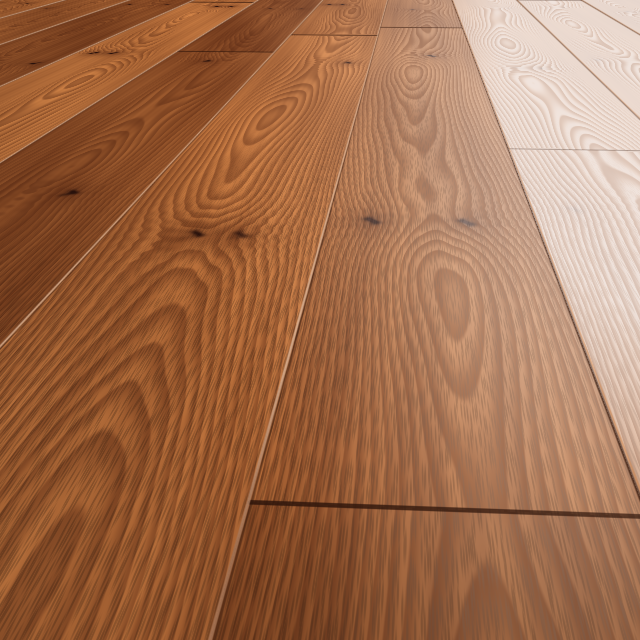
Reproduce this texture procedurally as a Shadertoy shader.

```glsl
const vec2 VANISH = vec2(0.648, 1.154);  // where all long seams meet
const float SEAM_SPREAD = 0.655;         // slope step between neighbouring seams
const float SEAM_SHIFT = 0.423;
const float DEPTH = 1.99;                // floor distance, in board widths
const float JOINT_SKEW = 0.05;
const float BOARD_LENGTH = 8.0;
const float SEAM_HALF = 0.0042;
const float JOINT_HALF = 0.008;
const float KNOT_SPACING = 4.0;
const vec2 PORE_DENSITY = vec2(125.0, 9.0);
const vec2 GLARE_CENTRE = vec2(1.03, 0.92);
// Joint position and tone of each row of boards, left to right
const float STAGGER[8] = float[8](6.0, 6.0, 4.5, 0.4, 1.5, 2.12, 5.2, 5.0);
const float TONE[8] = float[8](0.4, 0.12, 0.9, 0.2, 0.72, 0.48, 0.8, 0.7);

const vec3 DARK_WOOD = vec3(0.41, 0.20, 0.09);
const vec3 GOLD_WOOD = vec3(0.83, 0.52, 0.28);
const vec3 RING_WOOD = vec3(0.33, 0.15, 0.07);
const vec3 KNOT_WOOD = vec3(0.15, 0.06, 0.04);
const vec3 GAP_DARK = vec3(0.18, 0.08, 0.04);
const vec3 BEVEL_LIGHT = vec3(0.86, 0.70, 0.58);
const vec3 BEVEL_NEAR = vec3(0.64, 0.45, 0.33);
const vec3 GLARE = vec3(0.95, 0.91, 0.89);

float hash(vec2 p) {
    vec3 q = fract(vec3(p.xyx) * 0.1031);
    q += dot(q, q.yzx + 33.33);
    return fract((q.x + q.y) * q.z);
}

// Antialiased line of half width w at distance d
float line(float d, float w, float pixel) {
    float a = 0.8 * pixel;
    w = max(w, 0.4 * a);
    return 1.0 - smoothstep(w - a, w + a, abs(d));
}

// Cellular noise stretched along the grain: short dashes
float pores(vec2 p) {
    vec2 cell = floor(p);
    float nearest = 1.0;
    for (int j = -1; j <= 1; j++)
    for (int i = -1; i <= 1; i++) {
        vec2 c = cell + vec2(i, j);
        vec2 seed = c + vec2(hash(c + 7.0), hash(c + 61.0));
        nearest = min(nearest, length((p - seed) * vec2(1.0, 0.75)));
    }
    return 1.0 - smoothstep(0.1, 0.5, nearest);
}

// Returns dark core, soft halo and ring displacement of nearby knots
vec3 knots(float x, float z, float row) {
    vec3 sum = vec3(0.0);
    float k = floor(z / KNOT_SPACING + 0.5);
    float gap = mod(row, 2.0) > 0.5 ? 0.2 : 0.45;
    for (int j = 0; j < 2; j++) {
        float side = float(j);
        vec2 centre = vec2(fract(0.22 + gap * side - 0.2 * row + 0.37 * (k - 1.0)),
                           KNOT_SPACING * k + 0.3 * sin(row * 2.4 + (k - 1.0) * 2.0));
        vec2 d = vec2(x, z) - centre;
        d += 0.012 * sin(d.yx * 60.0 + row);
        float r2 = dot(d, d * vec2(1.0, 0.6));
        float size = 0.5 + 0.5 * hash(vec2(row + 20.0, k * 2.0 + side));
        size *= smoothstep(0.04, 0.16, min(centre.x, 1.0 - centre.x));
        sum += size * vec3(exp(-r2 * 1000.0), exp(-r2 * 60.0), exp(-r2 * 14.0));
    }
    return sum;
}

// Growth ring coordinate: long parabolic arches bent by layered sines
float ringField(float x, float z, float seed) {
    float c = x - 0.5 - 0.1 * sin(z * 0.7 + seed * 3.0);
    float arches = 2.0 * sin(z * 1.5 + seed * 2.3) + 0.6 * sin(z * 3.1 + seed);
    float wobble = 0.25 * sin(x * 13.0 + z * 1.6 + seed) + 0.1 * sin(z * 5.0 - x * 29.0);
    return 30.0 * c * c + 10.0 * sqrt(c * c + 0.006) + arches * exp(-9.0 * c * c) + wobble;
}

void mainImage(out vec4 fragColor, in vec2 fragCoord) {
    vec2 uv = fragCoord / iResolution.xy;

    // Floor plane: u counts board widths across, z runs into the distance
    float drop = VANISH.y - uv.y;
    float u = (uv.x - VANISH.x) / (drop * SEAM_SPREAD) + SEAM_SHIFT;
    float z = DEPTH / drop + JOINT_SKEW * u;
    float pixelU = fwidth(u), pixelZ = fwidth(z);
    float row = floor(u), x = u - row;
    int slot = int(mod(row + 5.0, 8.0));
    float run = (z - STAGGER[slot]) / BOARD_LENGTH;
    float board = floor(run);
    float seed = row * 1.7 + board * 4.1;

    // Board tone with streaks along the grain
    float streak = sin(u * 23.0 + sin(z * 0.9 + seed)) + 0.7 * sin(u * 61.0 + 1.5 * sin(z * 1.3))
                 + 0.5 * sin(u * 137.0 + 2.0 * sin(z * 1.5 + u * 5.0));
    float tone = TONE[slot] - 0.22 * abs(board) + 0.08 * streak + 0.12 * sin(z * 1.6 + x * 4.0 + seed);
    vec3 col = mix(DARK_WOOD, GOLD_WOOD, clamp(0.2 + 0.65 * tone, 0.0, 1.0));

    // Growth rings, knots and pores, faded where finer than a pixel
    vec3 knot = knots(x, z, row);
    float rings = ringField(x, z, seed) + 2.6 * knot.z;
    float f = fract(rings);
    float late = smoothstep(0.1, 0.85, f) * (1.0 - smoothstep(0.85, 1.0, f));
    late = mix(late, 0.4, smoothstep(0.25, 0.8, fwidth(rings)));
    col = mix(col, RING_WOOD, 0.42 * late);
    col = mix(col, RING_WOOD, 0.45 * min(knot.y, 1.0));
    col = mix(col, KNOT_WOOD, min(1.3 * knot.x, 0.95));
    float pore = pores(vec2(u, z) * PORE_DENSITY) * (1.0 - smoothstep(0.5, 1.6, pixelU * PORE_DENSITY.x));
    col *= 1.0 - 0.2 * pore;

    // Window glare, stronger on the boards to the right, over a wide soft haze
    float reach = length((uv - GLARE_CENTRE) * vec2(1.35, 0.85));
    float gloss = row > 0.5 ? 1.2 : (row > -0.5 ? 0.7 : 0.5);
    float veil = gloss * pow(smoothstep(1.05, 0.0, reach), 1.1);
    veil = clamp(veil + 0.08 * smoothstep(0.35, 0.75, uv.x), 0.0, 0.96);
    col *= 0.96 + 0.14 * smoothstep(0.0, 0.6, uv.x) - 0.14 * smoothstep(0.3, 0.0, uv.y) * smoothstep(0.2, 0.5, uv.x);
    col = mix(col, GLARE, veil * (1.0 - 0.2 * late - 0.12 * pore));
    col += 0.08 * pore * late * smoothstep(0.4, 0.8, uv.x);

    // End joints, then long seams: lit bevels on the left, dark gaps on the right
    float joint = (run - floor(run + 0.5)) * BOARD_LENGTH;
    col = mix(col, GAP_DARK, 0.85 * (1.0 - 0.6 * veil) * line(joint, JOINT_HALF, pixelZ));
    float seam = floor(u + 0.5), s = u - seam;
    bool lit = seam < 0.5;
    vec3 bevel = mix(BEVEL_NEAR, BEVEL_LIGHT, smoothstep(0.1, 0.5, uv.y));
    vec3 edge = lit ? GAP_DARK : GOLD_WOOD;
    col = mix(col, edge, 0.5 * line(s - 0.008, 0.003, pixelU));
    col = mix(col, lit ? bevel : GAP_DARK, (lit ? 0.85 : 0.85 - 0.4 * veil) * line(s, SEAM_HALF, pixelU));
    fragColor = vec4(clamp(col, 0.0, 1.0), 1.0);
}
```
